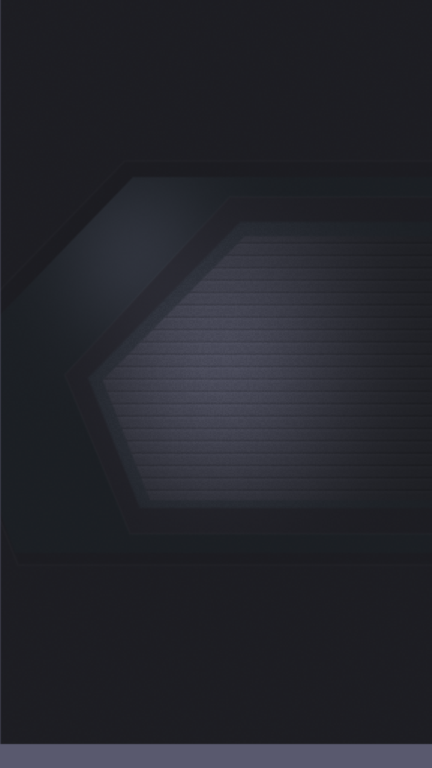
Give the GLSL for this background, as a Shadertoy shader.

```glsl
// Dark nested angular panels with a ribbed, softly lit centre and a slate strip below.

const vec3 CHARCOAL = vec3(0.114, 0.115, 0.136);
const vec3 BLUE_BLACK = vec3(0.108, 0.122, 0.141);
const vec3 RIB_BASE = vec3(0.113, 0.117, 0.134);
const vec3 GLOW = vec3(0.168, 0.168, 0.208);
const vec3 SLATE = vec3(0.348, 0.348, 0.430);

float hash(vec2 p) {
    vec3 q = fract(p.xyx * 0.1031);
    q += dot(q, q.yzx + 33.33);
    return fract((q.x + q.y) * q.z);
}

// Signed distance to the line a-b, positive on its left side.
float leftOf(vec2 p, vec2 a, vec2 b) {
    vec2 d = normalize(b - a);
    return dot(p - a, vec2(-d.y, d.x));
}

// Panel open to the right, pointed at the left; negative inside.
float panel(vec2 p, vec2 tip, vec2 upper, vec2 lower) {
    float slants = max(leftOf(p, tip, upper), leftOf(p, lower, tip));
    return max(slants, max(p.y - upper.y, lower.y - p.y));
}

float fill(float d, float soft) {
    return 1.0 - smoothstep(-soft, soft, d);
}

float rim(float d, float width) {
    return exp(-d * d / (width * width));
}

float glow(vec2 p, vec2 centre, vec2 radius) {
    vec2 q = (p - centre) / radius;
    return exp(-dot(q, q));
}

// Rounded ribs, each with a dark groove and a fine lit lip.
float ribs(float y, float period) {
    float t = fract(y / period);
    float groove = smoothstep(0.0, 0.18, t) * (1.0 - smoothstep(0.86, 1.0, t));
    return 0.90 + 0.11 * groove + 0.05 * smoothstep(0.6, 0.85, t) * groove;
}

void mainImage(out vec4 fragColor, in vec2 fragCoord) {
    // One unit is the canvas width.
    vec2 p = fragCoord / iResolution.xy * vec2(1.0, 16.0 / 9.0);
    float px = 1.0 / iResolution.x;

    // Nested outlines, from the outside in.
    float outer = panel(p, vec2(-0.150, 0.951), vec2(0.289, 1.405), vec2(0.042, 0.470));
    float face = panel(p, vec2(-0.120, 0.924), vec2(0.308, 1.368), vec2(0.035, 0.498));
    float band = panel(p, vec2(0.150, 0.910), vec2(0.532, 1.322), vec2(0.301, 0.542));
    float bevel = panel(p, vec2(0.204, 0.903), vec2(0.556, 1.264), vec2(0.324, 0.602));
    float core = panel(p, vec2(0.238, 0.898), vec2(0.567, 1.231), vec2(0.347, 0.620));

    // Lights behind the core and on the upper left face.
    float centreLight = glow(p, vec2(0.50, 0.935), vec2(0.30, 0.36));
    float sideLight = glow(p, vec2(0.32, 1.18), vec2(0.19, 0.20));

    // Backdrop and outer face.
    vec3 col = CHARCOAL;
    col = mix(col, CHARCOAL * 0.96, fill(outer, px));
    col += 0.012 * rim(outer, 0.003);
    col = mix(col, BLUE_BLACK + GLOW * 0.46 * sideLight, fill(face, 1.5 * px));

    // Recessed band and bevel.
    vec3 bandColor = CHARCOAL * 0.98 + GLOW * (0.28 * centreLight + 0.16 * sideLight);
    col = mix(col, bandColor, fill(band, px));
    col += 0.012 * rim(band, 0.003);
    vec3 bevelColor = BLUE_BLACK * 1.02 + GLOW * 0.62 * centreLight;
    col = mix(col, bevelColor, fill(bevel, 2.0 * px));

    // Ribbed core.
    vec3 coreColor = (RIB_BASE + GLOW * centreLight) * ribs(p.y - 0.958, 0.0286);
    col = mix(col, coreColor, fill(core, 1.5 * px));

    // Fine grain, strongest in the light.
    float grain = hash(floor(p * 288.0)) - 0.5;
    col += grain * (0.004 + 0.016 * centreLight * fill(bevel, px));

    // Pale left edge and bottom strip.
    col = mix(col, SLATE, 0.55 * fill(p.x - 0.002, px));
    col = mix(col, SLATE, fill(p.y - 0.0555, px));

    fragColor = vec4(col, 1.0);
}
```
